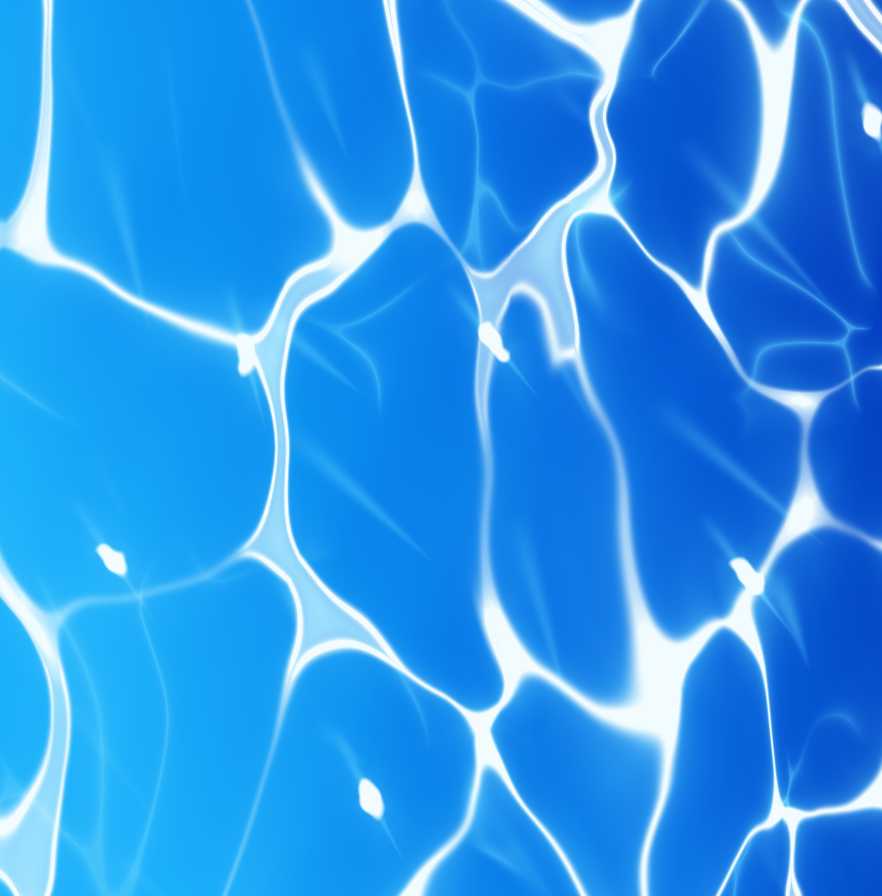
Give the GLSL for this texture, as a Shadertoy shader.

```glsl
// Sunlit pool water: a web of white caustic light over a cyan to deep blue gradient.

const vec3 BRIGHT = vec3(0.11, 0.69, 0.98);
const vec3 SKY    = vec3(0.04, 0.56, 0.94);
const vec3 AZURE  = vec3(0.025, 0.42, 0.88);
const vec3 DEEP   = vec3(0.01, 0.25, 0.76);
const vec3 GLOW   = vec3(0.36, 0.81, 0.99);
const vec3 WHITE  = vec3(0.95, 0.99, 1.0);

float hash(vec2 p) {
    return fract(sin(dot(p, vec2(127.1, 311.7))) * 43758.545);
}

vec2 hash2(vec2 p) {
    return vec2(hash(p), hash(p + 37.3));
}

float noise(vec2 p) {
    vec2 i = floor(p), f = fract(p);
    f = f * f * (3.0 - 2.0 * f);
    return mix(mix(hash(i), hash(i + vec2(1, 0)), f.x),
               mix(hash(i + vec2(0, 1)), hash(i + vec2(1, 1)), f.x), f.y);
}

vec2 warp(vec2 p, float freq, float amount) {
    return p + amount * (vec2(noise(p * freq), noise(p * freq + 19.7)) - 0.5);
}

float smoothMin(float a, float b, float k) {
    float h = max(k - abs(a - b), 0.0) / k;
    return min(a, b) - h * h * k * 0.25;
}

// Distance to the cell walls (x, rounded at the corners) and to the corners (y)
vec2 cellWeb(vec2 p, float seed, float rounding) {
    vec2 cell = floor(p);
    vec3 near = vec3(99.0);
    for (int j = -2; j <= 2; j++)
    for (int i = -2; i <= 2; i++) {
        vec2 c = cell + vec2(i, j);
        vec2 r = c + 0.1 + 0.8 * hash2(c + seed) - p;
        float d = dot(r, r);
        if (d < near.x) near = vec3(d, near.xy);
        else if (d < near.y) near = vec3(near.x, d, near.y);
        else near.z = min(near.z, d);
    }
    vec2 e = 0.5 * (near.yz - near.x);
    return vec2(max(smoothMin(e.x, e.y, rounding), 0.0), e.y);
}

// Offset in a frame whose y axis points along the angle
vec2 alongAxis(vec2 d, float angle) {
    vec2 dir = vec2(cos(angle), sin(angle));
    return vec2(d.x * dir.y - d.y * dir.x, dot(d, dir));
}

float streak(vec2 d, float angle, float halfLength, float width) {
    vec2 a = alongAxis(d, angle);
    float u = clamp(a.y / halfLength, -1.0, 1.0);
    float w = width * (1.15 - u) * 0.6;
    return exp(-a.x * a.x / (w * w)) * (1.0 - u * u);
}

vec3 waterColor(float t) {
    t = clamp(t, 0.0, 1.0) * 3.0;
    vec3 c = mix(BRIGHT, SKY, min(t, 1.0));
    c = mix(c, AZURE, clamp(t - 1.0, 0.0, 1.0));
    return mix(c, DEEP, clamp(t - 2.0, 0.0, 1.0));
}

void mainImage(out vec4 fragColor, in vec2 fragCoord) {
    vec2 p = fragCoord / iResolution.xy;

    // Water gradient with soft slanted facets
    float facets = noise(alongAxis(p, 1.05) * vec2(13.0, 3.0)) - 0.5;
    float clouds = noise(p * 4.0 + 8.0) - 0.5;
    float depth = p.x + 0.28 * (p.y - 0.5) + 0.10 * clouds;
    vec3 color = waterColor(depth + 0.13 * facets * (1.0 - 0.6 * p.x));

    // Tall cells, smaller towards the right
    vec2 q = vec2(p.x * (3.3 + 1.3 * p.x), p.y * (2.3 + 1.1 * p.x)) + vec2(4.0, 7.0);
    float scale = mix(3.3, 5.5, p.x);
    q = warp(warp(q, 1.2, 0.6), 4.0, 0.12);

    // Main web: thin cores that open into pale ribbons here and there
    vec2 web = cellWeb(q, 3.0, 0.2) / scale;
    float power = mix(0.22, 1.0, smoothstep(0.25, 0.65, noise(q * 1.7 + 5.0)));
    float ribbon = 0.014 * smoothstep(0.62, 0.85, noise(q * 1.5 + 31.0));
    float wall = abs(web.x - ribbon);
    float corner = exp(-web.y / 0.022);
    float core = exp(-pow(wall / 0.0038, 2.0)) * min(power + corner, 1.0);
    float fill = 0.5 * smoothstep(0.003, -0.003, web.x - ribbon) * smoothstep(0.0, 0.005, ribbon);
    float halo = exp(-web.x / 0.011) * 0.55 * power + 0.35 * corner;

    // Faint second web of broken filaments
    vec2 fine = cellWeb(warp(q * 1.25 + 9.0, 1.6, 0.7), 61.0, 0.1) / (scale * 1.25);
    float broken = smoothstep(0.5, 0.8, noise(q * 2.1 + 51.0));
    halo += broken * (0.5 * exp(-fine.x / 0.004) + 0.12 * exp(-fine.x / 0.02));

    // Slanted streaks of scattered light
    for (int i = 0; i < 18; i++) {
        vec2 id = vec2(i, 2.0);
        vec2 center = fract(float(i) * vec2(0.7549, 0.5698) + 0.33);
        float angle = -1.0 + 0.7 * (hash(id) - 0.5);
        float size = 0.04 + 0.10 * hash(id + 4.0);
        halo += 0.40 * hash(id + 9.0) * streak(p - center, angle, size, 0.011);
    }

    // Small white knots where the light focuses
    for (int i = 0; i < 6; i++) {
        vec2 id = vec2(i, 70.0);
        vec2 center = fract(float(i) * vec2(0.5698, 0.7549) + vec2(0.28, 0.6));
        vec2 a = alongAxis(p - center, -1.1 + 0.5 * (hash(id) - 0.5));
        float r = length(a / vec2(0.011, 0.023)) + 0.7 * (noise(p * 70.0) - 0.5);
        core += smoothstep(1.2, 0.75, r);
        halo += 0.6 * exp(-0.8 * max(r, 0.0)) + 0.4 * streak(a.yx, 0.0, 0.09, 0.006);
    }

    color = mix(color, GLOW, clamp(halo, 0.0, 1.0));
    color = mix(color, WHITE, clamp(core + fill, 0.0, 1.0));
    fragColor = vec4(color, 1.0);
}
```
